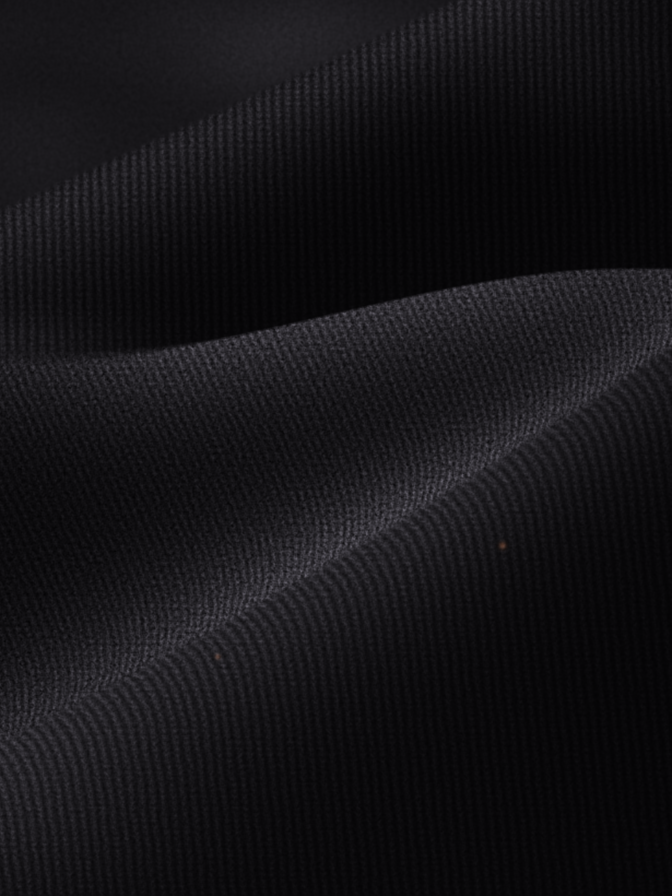
This texture is drawn by a Shadertoy shader. Its source:

```glsl
// Draws dark ribbed knit cloth lying in three soft diagonal folds.

const float TAU = 6.2831853;

vec2 hashGradient(vec2 cell) {
    vec3 q = fract(cell.xyx * vec3(0.1031, 0.1030, 0.0973));
    q += dot(q, q.yzx + 33.33);
    return 2.0 * fract((q.xx + q.yz) * q.zy) - 1.0;
}

float gradientNoise(vec2 p) {
    vec2 i = floor(p), f = fract(p);
    vec2 w = f * f * f * (f * (f * 6.0 - 15.0) + 10.0);
    float a = dot(hashGradient(i), f);
    float b = dot(hashGradient(i + vec2(1, 0)), f - vec2(1, 0));
    float c = dot(hashGradient(i + vec2(0, 1)), f - vec2(0, 1));
    float d = dot(hashGradient(i + vec2(1, 1)), f - vec2(1, 1));
    return mix(mix(a, b, w.x), mix(c, d, w.x), w.y);
}

// Fold outlines: height of each edge at horizontal position x.
float upperCrest(float x)  { return 0.766 + 0.44 * x + 0.04 * x * x; }
float middleCrest(float x) { return 0.600 + 0.10 * smoothstep(0.05, 0.70, x); }
float lowerValley(float x) { return 0.172 + 0.50 * x + 0.12 * x * x; }

// Soft elliptical pool of light.
float glow(vec2 p, vec2 center, vec2 radius) {
    vec2 d = (p - center) / radius;
    return exp(-dot(d, d));
}

// Coverage below an edge, given the depth under it and a softness.
float below(float depth, float softness) {
    float w = softness + 0.7 / iResolution.y;
    return smoothstep(-w, w, depth);
}

// Rib columns crossed by V-shaped stitches; averages close to one.
float knit(vec2 uv, float ribCount, float contrast) {
    float wobble = 0.18 * gradientNoise(uv * 28.0);
    float column = uv.x * ribCount + wobble;
    float rib = cos(TAU * column);
    float chevron = abs(fract(column) - 0.5);
    float stitch = cos(TAU * (uv.y * 150.0 + chevron));
    return 1.0 + contrast * (0.55 * rib + 0.25 * stitch * (0.6 + 0.4 * rib));
}

// Fine fibre grain at two scales.
float fibre(vec2 p, float amount) {
    float grain = gradientNoise(p * 230.0) + 0.7 * gradientNoise(p * 410.0 + 17.0);
    return 1.0 + amount * grain;
}

float backCloth(vec2 p) {
    float light = 0.082 + 0.055 * glow(p, vec2(0.32, 0.95), vec2(0.15, 0.07));
    light += 0.020 * glow(p, vec2(0.02, 0.84), vec2(0.10, 0.08));
    light += 0.018 * gradientNoise(p * vec2(9.0, 14.0));
    return light * fibre(p * 0.7, 0.22);
}

float upperFold(vec2 p, float depth) {
    float fade = mix(0.105, 0.075, smoothstep(0.0, 0.5, p.x));
    float light = 0.026 + 0.115 * exp(-pow(max(depth, 0.0) / fade, 1.5));
    light *= 0.75 + 0.25 * smoothstep(-0.012, 0.025, depth);
    light += 0.055 * glow(p, vec2(0.00, 0.615), vec2(0.14, 0.035));
    light += 0.030 * glow(p, vec2(0.66, 0.93), vec2(0.14, 0.07));
    vec2 uv = vec2(p.x + 0.03 * p.y, p.y);
    return light * knit(uv, 92.0, 0.55) * fibre(p, 0.55);
}

float middleFold(vec2 p, float depth, float rise) {
    float across = smoothstep(0.0, 0.25, p.x);
    float crest = mix(0.095, 0.165, across) * exp(-pow(max(depth, 0.0) / 0.075, 1.3));
    crest *= 1.0 - 0.35 * smoothstep(0.5, 0.75, p.x);
    float reach = mix(0.085, 0.055, smoothstep(0.1, 0.7, p.x));
    float bounce = 0.205 * exp(-pow(max(rise, 0.0) / reach, 1.25));
    bounce *= 0.62 + 0.38 * glow(p, vec2(0.40, 0.42), vec2(0.28, 0.30));
    float light = 0.038 + crest + bounce;
    // Ribs lean along the fold, then curl back near the valley.
    float lean = 0.45 * p.y + 0.04 * exp(-max(rise, 0.0) / 0.04);
    return light * knit(vec2(p.x + lean, p.y), 96.0, 0.42) * fibre(p, 0.85);
}

float lowerFold(vec2 p, float depth) {
    float fade = mix(0.13, 0.10, smoothstep(0.1, 0.6, p.x));
    float light = 0.034 + 0.120 * exp(-pow(max(depth, 0.0) / fade, 1.4));
    light += 0.025 * glow(p, vec2(0.00, 0.08), vec2(0.20, 0.10));
    light *= 1.0 - 0.22 * smoothstep(0.45, 0.75, p.x);
    float curl = 0.03 * exp(-max(depth, 0.0) / 0.04);
    return light * knit(vec2(p.x + 0.10 * p.y + curl, p.y), 88.0, 0.50) * fibre(p, 0.55);
}

void mainImage(out vec4 fragColor, in vec2 fragCoord) {
    vec2 p = fragCoord / iResolution.y;
    float upperDepth = upperCrest(p.x) - p.y;
    float middleDepth = middleCrest(p.x) - p.y;
    float lowerDepth = lowerValley(p.x) - p.y;
    lowerDepth += 0.004 * gradientNoise(p * 35.0);

    // Layer the folds from back to front.
    float light = backCloth(p);
    light = mix(light, upperFold(p, upperDepth), below(upperDepth, 0.004));
    float crestBlur = mix(0.012, 0.0015, smoothstep(0.05, 0.25, p.x));
    light = mix(light, middleFold(p, middleDepth, -lowerDepth), below(middleDepth, crestBlur));
    light = mix(light, lowerFold(p, lowerDepth), below(lowerDepth, 0.009));

    // Cool charcoal tint with two warm lint specks.
    vec3 color = max(light, 0.0) * vec3(1.0, 0.97, 1.06) + vec3(0.002, 0.0, 0.004);
    float lint = glow(p, vec2(0.561, 0.391), vec2(0.004));
    lint += 0.8 * glow(p, vec2(0.243, 0.267), vec2(0.003));
    color += lint * vec3(0.24, 0.13, 0.07);
    fragColor = vec4(color, 1.0);
}
```
